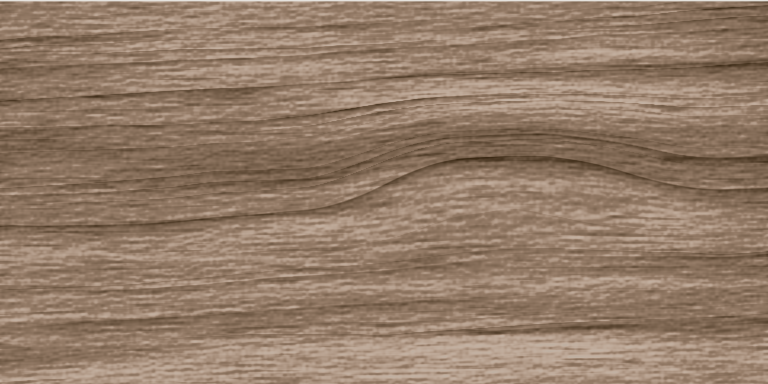
Give the GLSL for this texture, as a WebGL 1 fragment shader.

```glsl
precision highp float;
// Brown wood board with horizontal grain: a warped height coordinate carries
// sharp-topped growth rings, stretched noise adds streaks, fibres and relief.
// Tone is summed as one number, then turned into colour by a three-stop ramp.
uniform vec2 u_resolution;

float hash(vec2 p) {
  vec3 q = fract(vec3(p.xyx) * 0.1031);
  q += dot(q, q.yzx + 33.33);
  return fract((q.x + q.y) * q.z);
}

// Smooth value noise in -1..1
float noise(vec2 p) {
  vec2 i = floor(p), f = fract(p);
  f = f * f * (3.0 - 2.0 * f);
  float low = mix(hash(i), hash(i + vec2(1, 0)), f.x);
  float high = mix(hash(i + vec2(0, 1)), hash(i + vec2(1, 1)), f.x);
  return mix(low, high, f.y) * 2.0 - 1.0;
}

float fbm(vec2 p) {
  float sum = 0.0, gain = 0.55;
  for (int i = 0; i < 4; i++) {
    sum += gain * noise(p);
    p = p * 2.03 + 17.7;
    gain *= 0.5;
  }
  return sum;
}

// Height along the grain: a slow slope, one broad hump and small wobbles
float grainHeight(vec2 p) {
  float hump = smoothstep(0.78, 1.22, p.x) * (1.0 - smoothstep(1.3, 1.9, p.x));
  float reach = exp(-pow((p.y - 0.56) / 0.17, 2.0));
  float bend = 0.055 * p.x + 0.12 * hump * reach;
  bend += 0.012 * noise(vec2(p.x * 2.6, p.y * 3.0)) + 0.003 * noise(vec2(p.x * 9.0, p.y * 9.0));
  return p.y - bend;
}

// Growth ring: crisp upper edge, darkness fading downwards, uneven strength
float ring(float level, float x, float decay, float seed) {
  float id = floor(level), f = fract(level);
  float strength = smoothstep(0.15, 0.95, hash(vec2(id + 60.0, seed)));
  strength *= 0.65 + 0.5 * noise(vec2(x * 2.2, id * 3.7 + seed));
  return strength * exp((f - 1.0) * decay) * (1.0 - smoothstep(0.94, 1.0, f));
}

// Raised fibres as short horizontal dashes, broken up by grit
float fibres(vec2 p) {
  return noise(vec2(p.x * 20.0, p.y * 120.0)) + 0.7 * noise(vec2(p.x * 55.0, p.y * 140.0) + 31.0);
}

float glow(vec2 p, vec2 centre, vec2 size) {
  vec2 d = (p - centre) / size;
  return exp(-dot(d, d));
}

vec3 woodColour(float tone) {
  vec3 dark = vec3(0.35, 0.27, 0.19);
  vec3 middle = vec3(0.59, 0.49, 0.41);
  vec3 pale = vec3(0.76, 0.69, 0.63);
  vec3 lower = mix(dark, middle, max((tone - 0.35) / 0.24, -0.5));
  return mix(lower, pale, clamp((tone - 0.59) / 0.17, 0.0, 1.2));
}

void main() {
  vec2 p = gl_FragCoord.xy / u_resolution.y;
  float h = grainHeight(p);
  vec2 g = vec2(p.x, h);
  vec2 straight = vec2(p.x, mix(p.y, h, 0.35));

  // Broad bands and finer streaks
  float tone = 0.604;
  tone += 0.085 * fbm(vec2(g.x * 0.9, g.y * 10.0) + 4.0);
  tone += 0.080 * fbm(vec2(straight.x * 1.3, straight.y * 46.0) + 9.0);
  tone += 0.025 * fbm(p * vec2(5.0, 9.0));

  // Pale strips, pale patches and darker areas
  float bottomEdge = 0.115 + 0.012 * p.x + 0.004 * noise(vec2(p.x * 5.0, 2.0));
  float bottom = 1.0 - smoothstep(bottomEdge - 0.012, bottomEdge + 0.008, p.y);
  tone += 0.025 * bottom;
  tone += 0.070 * glow(p, vec2(1.45, 0.755), vec2(0.9, 0.045));
  tone += 0.050 * glow(p, vec2(0.78, 0.41), vec2(0.16, 0.03));
  tone += 0.055 * glow(p, vec2(1.74, 0.43), vec2(0.11, 0.07));
  tone -= 0.065 * glow(p, vec2(1.6, 0.62), vec2(0.6, 0.07));
  tone -= 0.045 * glow(p, vec2(0.4, 0.55), vec2(0.5, 0.10));
  tone -= 0.055 * glow(p, vec2(1.3, 0.19), vec2(0.9, 0.07));

  // Growth rings, with one long dark line over the hump
  float clear = 1.0 - 0.8 * bottom;
  tone -= clear * 0.20 * ring((h - 0.4) * 12.0, p.x, 5.0, 3.0);
  tone -= clear * 0.16 * ring(h * 37.0 + 0.5 * noise(g * vec2(2.0, 12.0)), p.x, 3.5, 8.0);
  float below = 0.4 - h;
  float mainLine = smoothstep(-0.003, 0.002, below);
  tone -= mainLine * (0.16 * exp(-max(below, 0.0) * 110.0) + 0.06 * exp(-max(below, 0.0) * 22.0));

  // Small almond-shaped knot
  vec2 k = (p - vec2(0.34, 0.53)) / vec2(0.075, 0.023);
  float knot = abs(k.x) * 0.4 + length(k) * 0.7 + 0.2 * noise(p * 30.0);
  tone -= 0.045 * exp(-pow((knot - 1.0) * 5.0, 2.0));

  // Embossed fibres, dark pores and fine grit
  float fibre = fibres(straight);
  tone += 0.048 * (fibre - fibres(straight + vec2(0.003, -0.005)));
  tone += 0.014 * fibre;
  tone -= 0.075 * smoothstep(0.4, 0.9, noise(vec2(straight.x * 8.0, straight.y * 115.0) + 70.0));
  tone += 0.030 * noise(p * vec2(120.0, 128.0));

  // Shaded ends and a thin bright rim along the top
  float side = abs(p.x * u_resolution.y / u_resolution.x * 2.0 - 1.0);
  tone -= 0.06 * pow(side, 4.0) * smoothstep(0.1, 0.7, p.y);
  vec3 colour = woodColour(0.57 + 1.1 * (tone - 0.57));
  colour = mix(colour, vec3(0.9, 0.89, 0.87), smoothstep(0.994, 0.999, p.y));
  gl_FragColor = vec4(colour, 1.0);
}
```
